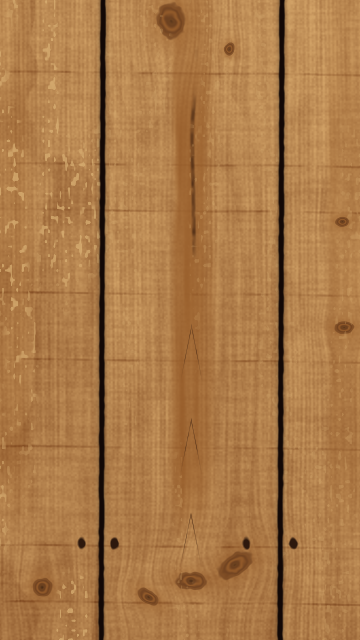
Reproduce this texture procedurally as a Shadertoy shader.

```glsl
// Weathered pine boards with dark gaps, knots, nail heads, resin streaks and saw marks.
#define PITCH 0.497
#define FIRST_GAP 0.281
#define GAP_HALF 0.0068
#define GRAIN_LINES 85.0
#define NAIL_ROW 0.268
#define PALE vec3(0.785, 0.595, 0.37)
#define DEEP vec3(0.55, 0.34, 0.17)
#define STREAK vec3(0.59, 0.36, 0.16)
#define KNOT vec3(0.40, 0.23, 0.11)
#define DARK vec3(0.08, 0.037, 0.025)
#define FLECK vec3(0.86, 0.70, 0.46)

float hash(vec2 v) {
    vec3 a = fract(v.xyx * 0.1031);
    a += dot(a, a.yzx + 33.33);
    return fract((a.x + a.y) * a.z);
}

float noise(vec2 v) {
    vec2 i = floor(v), f = fract(v);
    f = f * f * (3.0 - 2.0 * f);
    return mix(mix(hash(i), hash(i + vec2(1, 0)), f.x),
               mix(hash(i + vec2(0, 1)), hash(i + vec2(1, 1)), f.x), f.y);
}

float fbm(vec2 v) {
    float sum = 0.0, amp = 0.5;
    for (int i = 0; i < 4; i++) {
        sum += amp * noise(v);
        v = v * 2.03 + 17.0;
        amp *= 0.5;
    }
    return sum / 0.9375;
}

// A run of knots: keeps the nearest scaled distance and bends the grain.
void whorl(vec2 p, vec2 start, vec2 stride, int count, vec2 radius, float grow,
           float tilt, inout float nearest, inout float bend) {
    for (int i = 0; i < count; i++) {
        float k = float(i), a = tilt * (k - 0.5 * float(count - 1));
        vec2 d = p - start - stride * k;
        vec2 r = radius * (1.0 + grow * k);
        vec2 e = mat2(cos(a), -sin(a), sin(a), cos(a)) * d / r;
        nearest = min(nearest, length(e));
        vec2 flow = d / r * vec2(0.45, 0.28);
        bend += 0.8 * d.x * exp(-dot(flow, flow));
    }
}

void mainImage(out vec4 fragColor, in vec2 fragCoord) {
    vec2 p = fragCoord / iResolution.x;
    float px = 1.0 / iResolution.x;

    // Board layout
    float u = (p.x - FIRST_GAP - 0.003 * p.y) / PITCH;
    float id = floor(u), f = u - id;
    float left = step(id, -0.5), middle = 1.0 - step(0.5, abs(id));
    float edge = (0.5 - abs(f - 0.5)) * PITCH;
    vec2 seed = vec2(id * 13.0 + 40.0, id * 7.0 + 20.0);

    // Knots
    float knot = 9.0, bend = 0.0;
    whorl(p, vec2(0.475, 1.72), vec2(0.162, -0.079), 2, vec2(0.037, 0.047), -0.62, -0.5, knot, bend);
    whorl(p, vec2(0.412, 0.12), vec2(0.12, 0.044), 3, vec2(0.032, 0.018), 0.28, 0.6, knot, bend);
    whorl(p, vec2(0.951, 1.162), vec2(0.005, -0.294), 2, vec2(0.018, 0.013), 0.35, 0.0, knot, bend);
    whorl(p, vec2(0.118, 0.146), vec2(0), 1, vec2(0.026, 0.024), 0.0, 0.0, knot, bend);
    knot += 0.25 * (noise(p * 70.0) - 0.5);

    // Broad tone and fine vertical grain
    float x = p.x - bend + 0.02 * (fbm(p * vec2(5.0, 1.6) + seed) - 0.5);
    float tone = 0.72 + 0.07 * id + 0.14 * (p.y - 0.9) + 0.4 * (fbm(p * vec2(6.0, 1.8) + seed) - 0.5);
    tone += 0.10 * sin(6.2832 * GRAIN_LINES * x) * noise(vec2(x * 14.0, p.y * 2.0) + seed);
    tone += 0.32 * (noise(vec2(x * 130.0, p.y * 5.0)) - 0.5);
    tone += 0.22 * (noise(p * 190.0) - 0.5);

    // Curved growth figure, clearest on the left board
    float contour = fract(7.0 * noise(vec2(x * 5.0, p.y * 1.1) + seed) + 0.2 * noise(p * 12.0));
    tone -= mix(0.10, 0.24, left) * smoothstep(0.45, 0.95, contour) * (1.0 - smoothstep(0.95, 1.0, contour));

    // Saw marks: faint rows and a few scored lines
    tone += 0.17 * (noise(vec2(p.x * 9.0 + seed.x, p.y * 115.0)) - 0.5);
    float slantY = p.y + 0.01 * p.x + 0.003 * noise(vec2(p.x * 12.0, 3.0));
    float row = floor(slantY / 0.21);
    float score = abs(slantY - (row + 0.2 + 0.6 * hash(vec2(row, 4.0))) * 0.21);
    tone -= 0.5 * (1.0 - smoothstep(0.0005, 0.0025 + px, score)) * noise(vec2(p.x * 22.0, row * 9.0));
    vec3 color = mix(DEEP, PALE, clamp(tone, -0.35, 1.15));

    // Brown heart streak
    float heart = (f - 0.5 + 0.13 * max(id, 0.0)) * PITCH;
    float wob = heart + 0.025 * (fbm(vec2(p.x * 9.0, p.y * 4.0)) - 0.5);
    float band = smoothstep(-0.065, -0.035, wob) * (1.0 - smoothstep(0.015, 0.085, wob));
    band *= smoothstep(0.22, 0.5, p.y) * (1.0 - 0.5 * smoothstep(1.4, 1.7, p.y));
    float fiber = 0.65 + 0.5 * noise(vec2(x * 75.0, p.y * 3.0));
    color = mix(color, STREAK, clamp(band * fiber * mix(0.3, 0.8, middle), 0.0, 1.0));

    // Pointed arches and broken resin lines inside the streak
    float tip = fract((p.y + 5.0 * abs(heart) - 0.35) / 0.26 + 0.5) - 0.5;
    float arch = (1.0 - smoothstep(0.01, 0.045, abs(tip))) * (1.0 - smoothstep(0.012, 0.032, abs(heart)));
    arch *= smoothstep(0.12, 0.3, p.y) * (1.0 - smoothstep(0.85, 1.0, p.y));
    float seam = abs(heart - 0.006 - 0.02 * (noise(vec2(p.y * 5.0, 2.0)) - 0.5));
    float resin = (1.0 - smoothstep(0.001, 0.006 + px, seam)) * smoothstep(0.35, 0.6, noise(vec2(p.y * 7.0, 8.0)));
    resin *= smoothstep(1.0, 1.15, p.y) * (1.0 - smoothstep(1.6, 1.66, p.y));
    float broken = 0.3 + 0.7 * noise(p * vec2(90.0, 60.0));
    color = mix(color, KNOT * 0.8, middle * broken * max(0.75 * arch, resin));

    // Knot halo, rings and dark core
    color = mix(color, STREAK, 0.6 * exp(-0.35 * knot * knot));
    vec3 wood = mix(KNOT, STREAK, 0.45 + 0.35 * sin(knot * 15.0));
    wood = mix(wood, DARK, 0.5 * (1.0 - smoothstep(0.0, 0.4, knot)));
    color = mix(color, wood, 0.85 * (1.0 - smoothstep(0.8, 1.1, knot)));
    color = mix(color, KNOT, 0.5 * (1.0 - smoothstep(0.0, 0.2, abs(knot - 0.95))));

    // Pale worn flecks gathered in vertical trails
    float trail = smoothstep(0.42, 0.7, noise(vec2(p.x * 22.0, p.y * 2.5) + seed));
    float chip = smoothstep(0.72, 0.86, noise(p * vec2(125.0, 75.0) + seed));
    color = mix(color, FLECK, chip * trail * mix(0.25, 0.7, left));

    // Two nail heads per board
    for (int i = 0; i < 2; i++) {
        float at = i == 0 ? 0.073 : 0.89 - 0.08 * (id + 1.0);
        vec2 d = vec2((f - at) * PITCH, p.y - NAIL_ROW) / vec2(0.012, 0.017);
        float head = length(d) + 0.3 * (noise(p * 90.0) - 0.5);
        color = mix(color, mix(DARK, KNOT, 0.3), 1.0 - smoothstep(0.65, 1.15, head));
    }

    // Gaps with rough, shaded edges
    float gap = edge - GAP_HALF - 0.002 * (noise(vec2(p.y * 60.0, id)) - 0.5);
    color *= 1.0 - 0.3 * exp(-max(gap, 0.0) * 220.0);
    color = mix(DARK * 0.9, color, smoothstep(-px, px, gap));
    fragColor = vec4(clamp(color, 0.0, 1.0), 1.0);
}
```
